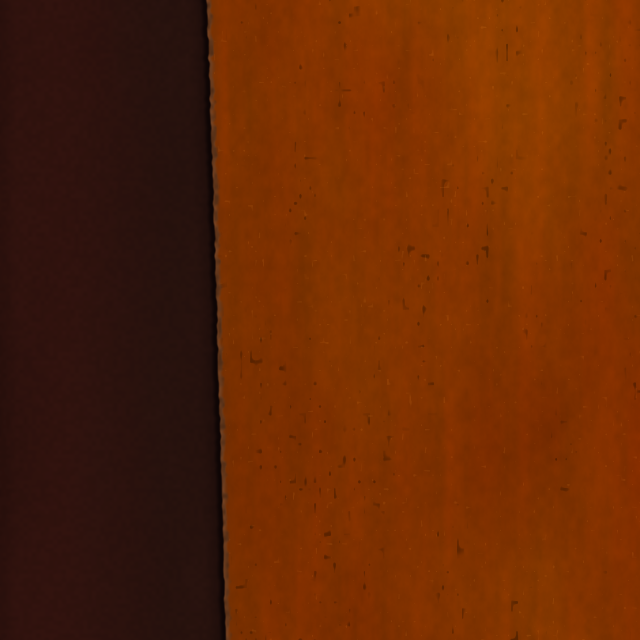
A three.js fragment shader for this texture:

```glsl
// A dark maroon strip beside a burnt orange panel, split by a leaning worn edge.
// Layered value noise, stretched along the height, gives the soft vertical grain;
// finer noise adds mottling, flecks and the ragged grey rim of the panel.
#define DARK_LEFT vec3(0.185, 0.070, 0.052)
#define DARK_RIGHT vec3(0.153, 0.070, 0.052)
#define ORANGE_DEEP vec3(0.480, 0.180, 0.000)
#define ORANGE_LIGHT vec3(0.550, 0.228, 0.000)
#define RIM_COLOR vec3(0.390, 0.230, 0.130)
#define SHADOW_COLOR vec3(0.055, 0.020, 0.018)
#define RIM_WIDTH 0.010
#define GRAIN_AMOUNT 0.19
#define FLECK_AMOUNT 0.28

varying vec2 vUv;

float hash(vec2 p) {
  vec3 q = fract(vec3(p.xyx) * 0.1031);
  q += dot(q, q.yzx + 33.33);
  return fract((q.x + q.y) * q.z);
}

float noise(vec2 p) {
  vec2 cell = floor(p);
  vec2 f = fract(p);
  f = f * f * (3.0 - 2.0 * f);
  float low = mix(hash(cell), hash(cell + vec2(1.0, 0.0)), f.x);
  float high = mix(hash(cell + vec2(0.0, 1.0)), hash(cell + vec2(1.0)), f.x);
  return mix(low, high, f.y);
}

float fbm(vec2 p) {
  float sum = 0.0;
  float weight = 0.5;
  for (int i = 0; i < 4; i++) {
    sum += weight * noise(p);
    p = p * 2.03 + 17.3;
    weight *= 0.5;
  }
  return sum / 0.9375;
}

// Horizontal place of the boundary at height y.
float edgeAt(float y) {
  return 0.352 - 0.022 * y - 0.007 * y * y;
}

vec3 darkStrip(vec2 p, float d) {
  float cloud = fbm(p * vec2(9.0, 3.0) + 4.0) - 0.5;
  vec3 color = mix(DARK_LEFT, DARK_RIGHT, smoothstep(0.10, 0.27, p.x + 0.12 * cloud));
  color *= 1.0 + 0.16 * cloud + 0.10 * (noise(p * 150.0) - 0.5);
  color *= mix(0.88, 1.0, smoothstep(0.0, 0.03, p.x));
  // Contact shadow that deepens against the panel.
  float shadow = 0.35 * smoothstep(-0.035, 0.0, d) + 0.65 * smoothstep(-0.012, -0.003, d);
  return mix(color, SHADOW_COLOR, shadow);
}

vec3 orangePanel(vec2 p) {
  float broad = fbm(p * vec2(5.0, 2.5) + 8.0) - 0.5;
  float grain = fbm(p * vec2(38.0, 3.5) + 21.0) - 0.5;
  float mottle = fbm(p * vec2(85.0, 60.0)) - 0.5;

  // Lightest at the upper right, deepest through the lower middle.
  float light = 0.42 * smoothstep(0.35, 0.9, p.x) + 0.48 * smoothstep(0.35, 1.0, p.y);
  light += 0.12 * smoothstep(0.25, 0.0, p.y) + 0.9 * broad;
  vec3 color = mix(ORANGE_DEEP, ORANGE_LIGHT, clamp(light, 0.0, 1.0));
  color *= 1.0 + GRAIN_AMOUNT * grain + 0.12 * mottle;
  color.g *= 1.0 + 0.20 * broad - 0.12 * grain;

  // Sparse short dark pits and paler specks.
  float pits = smoothstep(0.84, 0.98, noise(p * vec2(130.0, 85.0) + 51.0));
  pits *= smoothstep(0.42, 0.65, noise(p * vec2(24.0, 7.0) + 3.0));
  float specks = smoothstep(0.90, 1.0, noise(p * vec2(170.0, 140.0) + 90.0));
  color *= 1.0 - FLECK_AMOUNT * pits;
  return color + specks * vec3(0.055, 0.045, 0.02);
}

void main() {
  vec2 p = vUv;
  float ragged = noise(vec2(p.y * 110.0, 2.0)) - 0.5;
  float d = p.x - edgeAt(p.y) - 0.0025 * ragged;
  float soft = 0.0018;

  vec3 panel = orangePanel(p);
  // Frayed rim: grey at the border, fading to an olive brown inside.
  float fray = noise(p * vec2(160.0, 120.0) + 12.0);
  float rim = 1.0 - smoothstep(0.35 * RIM_WIDTH, RIM_WIDTH, d + 0.005 * (fray - 0.5));
  float stain = 1.0 - smoothstep(0.0, 2.6 * RIM_WIDTH, d);
  panel = mix(panel, vec3(0.40, 0.19, 0.03), 0.35 * stain);
  panel = mix(panel, RIM_COLOR * (0.75 + 0.45 * fray), 0.85 * rim);

  vec3 color = mix(darkStrip(p, d), panel, smoothstep(-soft, soft, d));
  gl_FragColor = vec4(clamp(color, 0.0, 1.0), 1.0);
}
```
